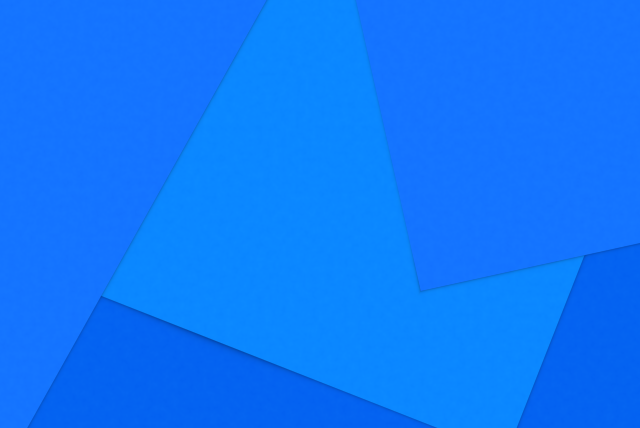
Give the GLSL for this background, as a Shadertoy shader.

```glsl
// Signed distance to the line a-b, positive on its left
float side(vec2 p, vec2 a, vec2 b) {
    vec2 d = normalize(b - a);
    return dot(p - a, vec2(-d.y, d.x));
}

vec2 gradientAt(vec2 cell) {
    float h = fract(sin(dot(cell, vec2(127.1, 311.7))) * 43758.5);
    return vec2(cos(6.2832 * h), sin(6.2832 * h));
}

float gradientNoise(vec2 p) {
    vec2 i = floor(p), f = p - i;
    vec2 u = f * f * f * (f * (f * 6.0 - 15.0) + 10.0);
    vec2 e = vec2(1.0, 0.0);
    float low = mix(dot(gradientAt(i), f), dot(gradientAt(i + e), f - e), u.x);
    float high = mix(dot(gradientAt(i + e.yx), f - e.yx), dot(gradientAt(i + 1.0), f - 1.0), u.x);
    return mix(low, high, u.y);
}

// Lays a sheet over the base, with a soft shadow just outside its edge
vec3 laySheet(vec3 base, vec3 sheet, float d, float width, float strength) {
    float aa = 0.75 / iResolution.y;
    base *= 1.0 - strength * exp(-max(-d, 0.0) / width);
    return mix(base, sheet, smoothstep(-aa, aa, d));
}

void mainImage(out vec4 fragColor, in vec2 fragCoord) {
    vec2 p = fragCoord / iResolution.xy * vec2(1.5, 1.0);

    // Sheet outlines
    float lowerEdge = side(p, vec2(0.236, 0.309), vec2(1.025, 0.0));
    float rightEdge = side(p, vec2(1.211, 0.0), vec2(1.371, 0.406));
    float leftSheet = side(p, vec2(0.064, 0.0), vec2(0.625, 1.0));
    float cornerSheet = min(side(p, vec2(0.834, 1.0), vec2(0.986, 0.320)),
                            side(p, vec2(0.986, 0.320), vec2(1.5, 0.432)));

    // Sheet colours
    vec3 deepBlue = vec3(0.016, 0.388, 0.945);
    vec3 skyBlue = vec3(0.043, 0.530, 1.0);
    vec3 royalBlue = vec3(0.080, 0.455, 1.0);

    // The lower edge lifts most near its left half
    float lift = exp(-pow((p.x - 0.5) / 0.22, 2.0));
    vec3 col = laySheet(deepBlue, skyBlue, min(lowerEdge, rightEdge),
                        0.003 + 0.003 * lift, 0.22 + 0.12 * lift);
    col = laySheet(col, royalBlue, leftSheet, 0.003, 0.22);
    float cornerShadow = mix(0.25, 0.12, smoothstep(0.32, 0.45, p.y) * step(p.x, 1.0));
    col = laySheet(col, royalBlue, cornerSheet, 0.003, cornerShadow);

    // Paper grain
    float grain = gradientNoise(p * 55.0) + 0.6 * gradientNoise(p * 130.0);
    col += vec3(0.006, 0.012, 0.004) * grain;
    fragColor = vec4(clamp(col, 0.0, 1.0), 1.0);
}
```
